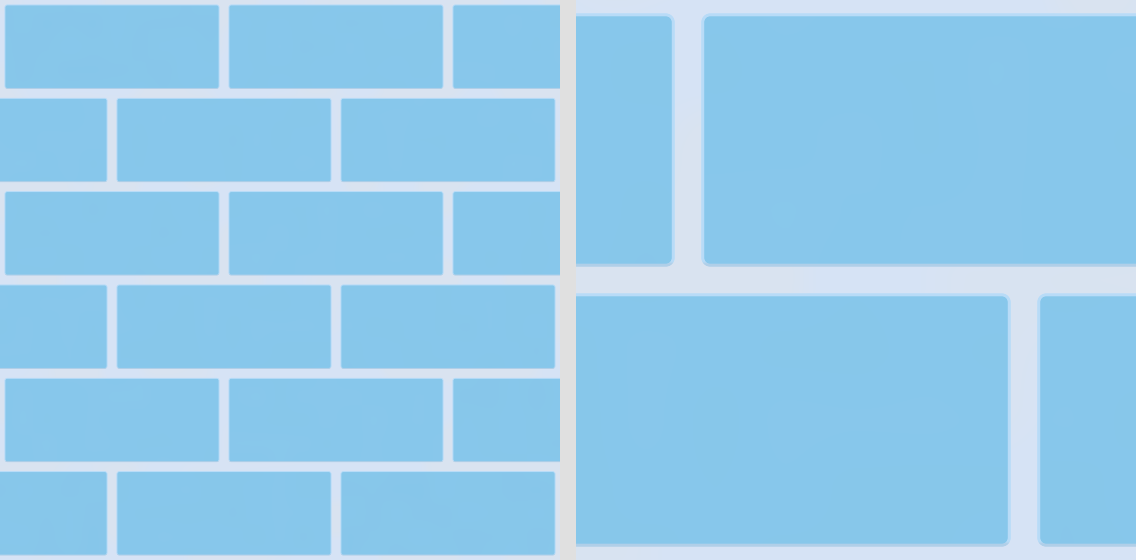
Left: the whole. Right: its middle third, enlarged.
Give the GLSL for this pattern, as a Shadertoy shader.

```glsl
// Pale blue running-bond brick wall with light lavender mortar joints.

float hash(vec2 p) {
    vec3 q = fract(p.xyx * vec3(0.1031, 0.1030, 0.0973));
    q += dot(q, q.yzx + 33.33);
    return fract((q.x + q.y) * q.z);
}

float valueNoise(vec2 p) {
    vec2 cell = floor(p), f = fract(p);
    f = f * f * (3.0 - 2.0 * f);
    return mix(mix(hash(cell), hash(cell + vec2(1, 0)), f.x),
               mix(hash(cell + vec2(0, 1)), hash(cell + 1.0), f.x), f.y);
}

float roundedBox(vec2 p, vec2 halfSize, float radius) {
    vec2 q = abs(p) - halfSize + radius;
    return length(max(q, 0.0)) + min(max(q.x, q.y), 0.0) - radius;
}

void mainImage(out vec4 fragColor, in vec2 fragCoord) {
    vec2 uv = fragCoord / iResolution.xy;
    float pixel = 1.0 / min(iResolution.x, iResolution.y);

    // Six courses of two and a half bricks; even courses shift by half a brick
    vec2 brickPitch = vec2(0.4, 1.0 / 6.0);
    vec2 grid = uv / brickPitch;
    grid.x += 0.5 * (1.0 - mod(floor(grid.y), 2.0));
    vec2 brickId = floor(grid);
    vec2 local = (fract(grid) - 0.5) * brickPitch;
    float dist = roundedBox(local, vec2(0.1903, 0.0736), 0.0035);

    // Mortar with a faint, cloudy shift in tint
    float cloud = smoothstep(0.35, 0.65, valueNoise(uv * 14.0));
    vec3 mortar = mix(vec3(0.84, 0.89, 0.96), vec3(0.85, 0.89, 0.94), cloud);

    // Nearly flat brick face with very slight mottling
    float mottle = 0.6 * valueNoise(uv * 24.0) + 0.4 * hash(brickId) - 0.5;
    vec3 face = vec3(0.53, 0.78, 0.92) + 0.006 * mottle;

    // Soft rim, a little darker along the lower edge
    float underside = smoothstep(0.072, 0.074, -local.y);
    vec3 rim = mix(vec3(0.72, 0.86, 0.97), vec3(0.69, 0.81, 0.91), underside);

    vec3 color = mix(face, rim, smoothstep(-0.5 * pixel, 0.5 * pixel, dist));
    color = mix(color, mortar, smoothstep(-0.5 * pixel, 0.5 * pixel, dist - 0.0018));
    fragColor = vec4(color, 1.0);
}
```
